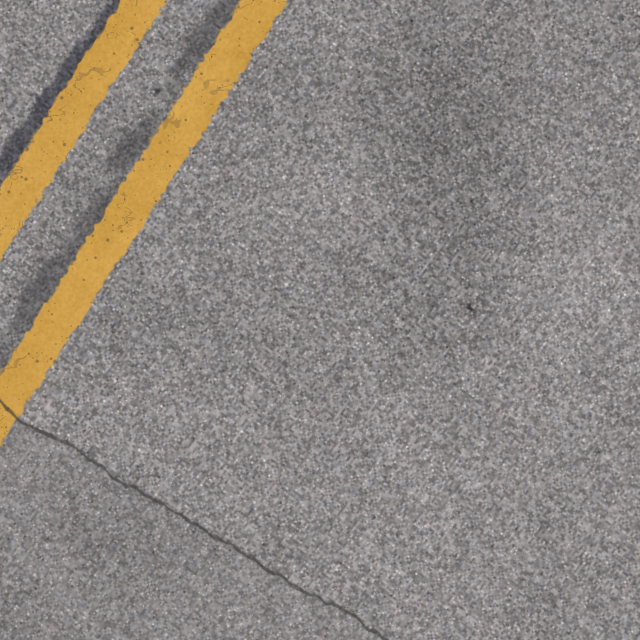
Write a Shadertoy shader that draws this texture.

```glsl
// Worn asphalt with a double yellow road line and one long diagonal crack.
// Layered value noise makes grain and stains; jittered cells scatter stones
// and pits; slanted bands with ragged edges form the paint and its shadows.

float hash(vec2 p) {
    vec3 q = fract(vec3(p.xyx) * 0.1031);
    q += dot(q, q.yzx + 33.33);
    return fract((q.x + q.y) * q.z);
}

float noise(vec2 p) {
    vec2 i = floor(p), f = fract(p);
    f = f * f * (3.0 - 2.0 * f);
    return mix(mix(hash(i), hash(i + vec2(1, 0)), f.x),
               mix(hash(i + vec2(0, 1)), hash(i + vec2(1, 1)), f.x), f.y);
}

float fbm(vec2 p) {
    float sum = 0.0, amp = 0.5;
    for (int k = 0; k < 4; k++) {
        sum += amp * noise(p);
        p = mat2(1.6, 1.2, -1.2, 1.6) * p + 17.3;
        amp *= 0.5;
    }
    return sum / 0.9375;
}

// Round dots, at most one per grid cell
float specks(vec2 p, float cells, float chance) {
    p *= cells;
    vec2 id = floor(p);
    vec2 jitter = 0.35 + 0.3 * vec2(hash(id + 11.7), hash(id + 47.1));
    float radius = 0.15 + 0.2 * hash(id + 83.9);
    float disc = 1.0 - smoothstep(radius - 0.15, radius + 0.15, length(fract(p) - jitter));
    return disc * step(hash(id + 5.3), chance);
}

float blob(vec2 p, vec2 center, vec2 size) {
    vec2 q = (p - center) / size;
    return exp(-dot(q, q));
}

float band(float x, float lo, float hi, float soft) {
    return smoothstep(lo - soft, lo + soft, x) * (1.0 - smoothstep(hi - soft, hi + soft, x));
}

void mainImage(out vec4 fragColor, in vec2 fragCoord) {
    vec2 uv = fragCoord / iResolution.xy;
    vec2 turned = mat2(0.8, 0.6, -0.6, 0.8) * uv + 2.0;   // keeps grain off the pixel grid
    float down = 1.0 - uv.y;
    float across = uv.x + 0.647 * down;   // constant along the painted lines
    float pixel = 1.0 / iResolution.y;

    // Broad wear and stains
    float tone = 0.526 + 0.06 * (fbm(uv * 6.0) - 0.5) + 0.05 * (fbm(uv * 28.0 + 9.0) - 0.5);
    tone -= 0.055 * blob(uv, vec2(0.72, 0.83), vec2(0.14, 0.19));
    tone -= 0.030 * blob(uv, vec2(0.72, 0.56), vec2(0.13, 0.14));
    tone += 0.040 * blob(uv, vec2(0.91, 0.56), vec2(0.11, 0.16));
    tone += 0.025 * blob(uv, vec2(0.52, 0.73), vec2(0.10, 0.10));
    tone += 0.020 * blob(uv, vec2(0.75, 0.15), vec2(0.25, 0.20));

    // Crack path, with the smoother slab below it
    float wander = 0.018 * (fbm(uv.xx * vec2(22.0, 9.0)) - 0.5)
                 + 0.007 * (noise(uv.xx * vec2(75.0, 31.0)) - 0.5);
    float crackGap = down - (0.634 + 0.604 * uv.x + wander - 0.008 * blob(uv.xx, vec2(0.11), vec2(0.05)));
    float lowerSlab = smoothstep(-0.004, 0.004, crackGap);
    tone -= 0.015 * lowerSlab * (1.0 - smoothstep(0.1, 0.6, uv.x));

    // Aggregate grain, pale stones and dark pits
    float grain = 0.25 * (noise(turned * 275.0) - 0.5) + 0.10 * (noise(turned * 150.0 + 31.0) - 0.5);
    tone += grain * mix(1.0, 0.82, lowerSlab);
    tone += 0.13 * specks(turned, 145.0, 0.13) + 0.09 * specks(turned + 3.1, 200.0, 0.13);
    tone -= 0.09 * specks(turned + 7.7, 160.0, 0.10);
    vec3 color = tone * vec3(1.016, 0.989, 0.992);
    color += 0.018 * (noise(turned * 170.0 + 70.0) - 0.5) * vec3(1.0, 0.1, -1.0);

    // Patchy dark sealant beside the left edge of each line
    float rough = 0.045 * (fbm(uv * 26.0) - 0.5) + 0.010 * (noise(uv * 150.0) - 0.5);
    float leftShade = band(across + rough, 0.160, 0.215, 0.008) * (1.0 - smoothstep(0.25, 0.33, down));
    float patches = smoothstep(0.36, 0.58, fbm(vec2(down * 13.0, across * 9.0) + 4.0));
    float rightShade = band(across + rough * 1.2, 0.340, 0.40, 0.014) * (0.3 + 0.7 * patches);
    color = mix(color, vec3(0.27, 0.27, 0.30) + 0.5 * grain, 0.78 * leftShade);
    color = mix(color, vec3(0.34, 0.335, 0.34) + 0.5 * grain, 0.75 * rightShade);

    // Two painted lines with frayed edges
    float fray = 0.008 * (noise(turned * 130.0 + 12.0) - 0.5) + 0.006 * (fbm(uv * 45.0) - 0.5);
    float soft = 0.0015 + pixel;
    float paint = max(band(across + fray, 0.190, 0.261, soft), band(across + fray, 0.378, 0.450, soft));
    float chips = specks(turned + 1.9, 125.0, 0.035) + 0.6 * specks(turned + 5.2, 200.0, 0.05);
    float vein = abs(noise(uv * vec2(34.0, 48.0) + 1.2 * noise(uv * 90.0)) - 0.5);
    float veins = (1.0 - smoothstep(0.012, 0.05, vein)) * smoothstep(0.58, 0.72, noise(uv * 37.0 + 8.0));
    vec3 yellow = vec3(0.815, 0.627, 0.292) + 0.16 * grain + 0.07 * (fbm(uv * 24.0) - 0.5);
    yellow = mix(yellow, vec3(0.49, 0.39, 0.25), clamp(0.75 * chips + 0.38 * veins, 0.0, 0.8));
    color = mix(color, yellow, paint * 0.97);

    // Crack: uneven dark core inside a faint eroded margin
    float gap = abs(crackGap) * 0.856;
    float width = 0.0008 + 0.0017 * noise(uv * 65.0);
    float core = 1.0 - smoothstep(width - pixel * 0.5, width + pixel * 1.2, gap);
    color *= 1.0 - 0.13 * (1.0 - smoothstep(0.001, 0.007, gap));
    color = mix(color, vec3(0.27, 0.255, 0.25), (0.45 + 0.3 * noise(uv * 110.0)) * core);

    // Small oily scuffs
    float scuff = blob(uv, vec2(0.735, 0.517), vec2(0.008, 0.010))
                + blob(uv, vec2(0.867, 0.823), vec2(0.007, 0.005))
                + blob(uv, vec2(0.245, 0.858), vec2(0.010, 0.006));
    color *= 1.0 - 0.5 * scuff * smoothstep(0.25, 0.6, noise(turned * 180.0));

    fragColor = vec4(clamp(color, 0.0, 1.0), 1.0);
}
```
